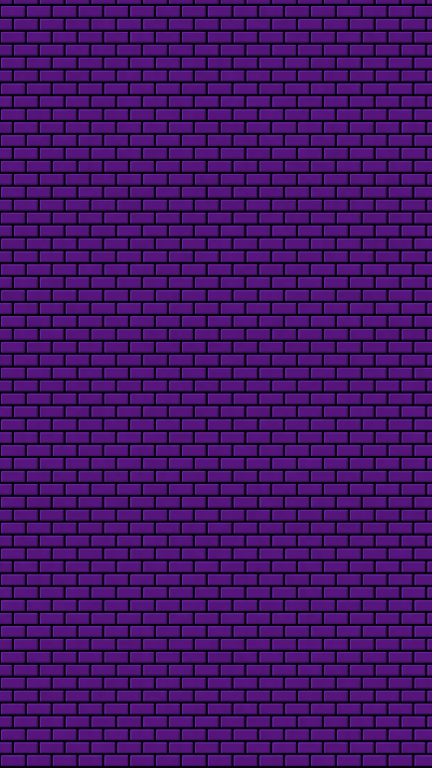
Write a Shadertoy shader that draws this pattern.

```glsl
// Purple running-bond brick wall with small bevelled bricks and dark joints.
// Each brick is a rounded box; shifted copies of its distance give a lit
// top-left rim and a shaded lower-right rim, with faint hashed wear.

float hash(vec2 p) {
    return fract(sin(dot(p, vec2(127.1, 311.7))) * 43758.5453);
}

float noise(vec2 p) {
    vec2 i = floor(p), f = fract(p);
    f = f * f * (3.0 - 2.0 * f);
    return mix(mix(hash(i), hash(i + vec2(1, 0)), f.x),
               mix(hash(i + vec2(0, 1)), hash(i + vec2(1, 1)), f.x), f.y);
}

float roundedBox(vec2 p, vec2 halfSize, float radius) {
    vec2 q = abs(p) - halfSize + radius;
    return length(max(q, 0.0)) + min(max(q.x, q.y), 0.0) - radius;
}

void mainImage(out vec4 fragColor, in vec2 fragCoord) {
    // One unit is a course of bricks; each brick is two units long.
    float courses = 59.45;
    float pixel = courses / iResolution.y;
    vec2 wall = fragCoord * pixel - vec2(0.0, 0.07);

    // Alternate courses shift by half a brick.
    float row = floor(wall.y);
    float along = wall.x * 0.5 + 0.5 * mod(row, 2.0);
    vec2 brick = vec2(floor(along), row);
    vec2 local = vec2(fract(along) * 2.0 - 1.0, fract(wall.y) - 0.5);

    // Brick outline and the two sides of its bevel.
    vec2 size = vec2(0.92, 0.42);
    vec2 bevel = vec2(0.10, -0.10);
    float aa = 0.5 * pixel;
    float outline = roundedBox(local, size, 0.08);
    float lit = smoothstep(-aa, aa, roundedBox(local - bevel, size, 0.08));
    float shaded = smoothstep(-aa, aa, roundedBox(local + bevel, size, 0.08));

    // Face tone varies a little per brick and across its surface.
    float wear = noise(wall * 2.3);
    float tone = 0.5 * wear + 0.25 * hash(brick);
    vec3 face = mix(vec3(0.32, 0.075, 0.46), vec3(0.36, 0.095, 0.52), tone);
    face = mix(face, vec3(0.23, 0.07, 0.35), shaded * 0.75);
    face = mix(face, vec3(0.41, 0.15, 0.62), lit * (0.65 + 0.35 * wear));

    // Dark joints between bricks.
    vec3 mortar = vec3(0.035, 0.008, 0.07);
    vec3 color = mix(face, mortar, smoothstep(-aa, aa, outline));
    fragColor = vec4(color, 1.0);
}
```
